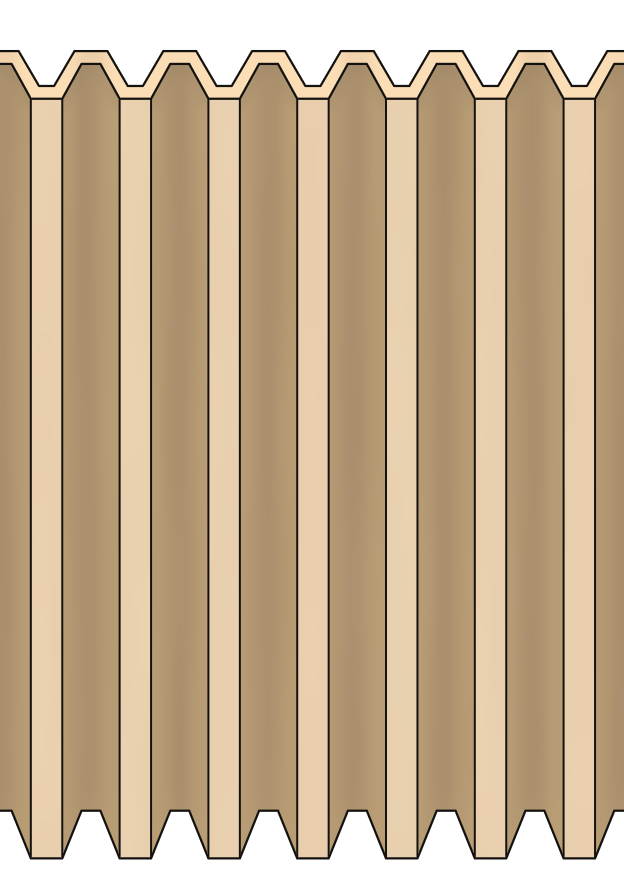
Reproduce this pattern procedurally as a Shadertoy shader.

```glsl
// A corrugated sheet seen from slightly above: seven pale ridges with shaded valleys between.
// Each repeat is folded about its ridge; the folded rims are signed distances to a
// trapezoid profile, inked over flat fills with soft shading and faint stains.

const float PERIOD = 0.1423;
const float RIDGE_HALF = 0.0252;

float hash(vec2 p) {
    return fract(sin(dot(p, vec2(127.1, 311.7))) * 43758.5);
}

float noise(vec2 p) {
    vec2 i = floor(p), f = fract(p);
    f = f * f * (3.0 - 2.0 * f);
    return mix(mix(hash(i), hash(i + vec2(1, 0)), f.x),
               mix(hash(i + vec2(0, 1)), hash(i + vec2(1, 1)), f.x), f.y);
}

float segment(vec2 p, vec2 a, vec2 b) {
    vec2 ab = b - a;
    return length(p - a - ab * clamp(dot(p - a, ab) / dot(ab, ab), 0.0, 1.0));
}

// Signed distance to a folded rim: flat to the foot, sloping to the shoulder, flat again.
// Positive above the rim.
float rim(vec2 p, vec2 foot, vec2 shoulder) {
    float d = min(segment(p, vec2(-0.1, foot.y), foot),
              min(segment(p, foot, shoulder), segment(p, shoulder, vec2(0.2, shoulder.y))));
    float height = mix(foot.y, shoulder.y, clamp((p.x - foot.x) / (shoulder.x - foot.x), 0.0, 1.0));
    return p.y > height ? d : -d;
}

void mainImage(out vec4 fragColor, in vec2 fragCoord) {
    vec2 p = fragCoord / iResolution.xy * vec2(1.0, 1.4382);
    float pixel = 1.0 / iResolution.x;

    // Fold every repeat about the centre of its ridge
    float cell = (p.x - 0.0746) / PERIOD;
    float ridgeId = floor(cell + 0.5), valleyId = floor(cell);
    vec2 q = vec2(abs(cell - ridgeId) * PERIOD, p.y);

    float topBack = rim(q, vec2(0.0121, 1.3002), vec2(0.0448, 1.3562));
    float topFront = rim(q, vec2(RIDGE_HALF, 1.2797), vec2(0.0560, 1.3356));
    float bottom = rim(q, vec2(RIDGE_HALF, 0.0604), vec2(0.0560, 0.1369));
    float ridgeEdge = q.x - RIDGE_HALF;

    // Valley: darker off-centre trough, warm flanks
    float across = (fract(cell) - 0.177) / 0.646;
    float trough = (across - 0.46 - 0.12 * (hash(vec2(valleyId, 3.0)) - 0.5)) / 0.3;
    vec3 valley = mix(vec3(0.72, 0.613, 0.457), vec3(0.668, 0.565, 0.43), exp(-trough * trough));
    valley = mix(valley, vec3(0.725, 0.62, 0.46), 0.5 * smoothstep(0.19, 0.08, p.y));
    valley *= 1.0 - 0.04 * smoothstep(-0.03, 0.0, topFront);
    valley += 0.016 * (noise(p * vec2(45.0, 4.0)) - 0.5);

    // Ridge: flat cream with a slight tint of its own
    vec3 ridge = vec3(0.91, 0.82, 0.69);
    ridge += vec3(0.004, -0.012, -0.012) * hash(vec2(ridgeId, 8.0));
    ridge += 0.014 * (noise(p * vec2(30.0, 5.0) + 20.0) - 0.5);

    // Cut edge of the sheet: brighter peach, dulled on some crests
    vec3 cutEdge = mix(vec3(0.985, 0.87, 0.71), vec3(0.89, 0.78, 0.64),
        0.7 * hash(vec2(valleyId, 5.0)) * smoothstep(0.03, 0.065, q.x));

    // Layers from the front faces out to the white ground
    vec3 color = mix(ridge, valley, clamp(0.5 + ridgeEdge / pixel, 0.0, 1.0));
    color = mix(color, cutEdge, clamp(0.5 + topFront / pixel, 0.0, 1.0));
    color = mix(color, vec3(1.0), clamp(0.5 + max(topBack, -bottom) / pixel, 0.0, 1.0));

    // Ink: three rims, and ridge edges held between the front rim and the bottom
    float rims = min(min(abs(topBack), abs(topFront)), abs(bottom)) - 0.0018;
    float sides = max(abs(ridgeEdge) - 0.0016, max(0.0604 - p.y, p.y - 1.2797));
    float ink = clamp(0.5 - min(rims, sides) / pixel, 0.0, 1.0);
    fragColor = vec4(mix(color, vec3(0.08, 0.07, 0.06), ink), 1.0);
}
```
